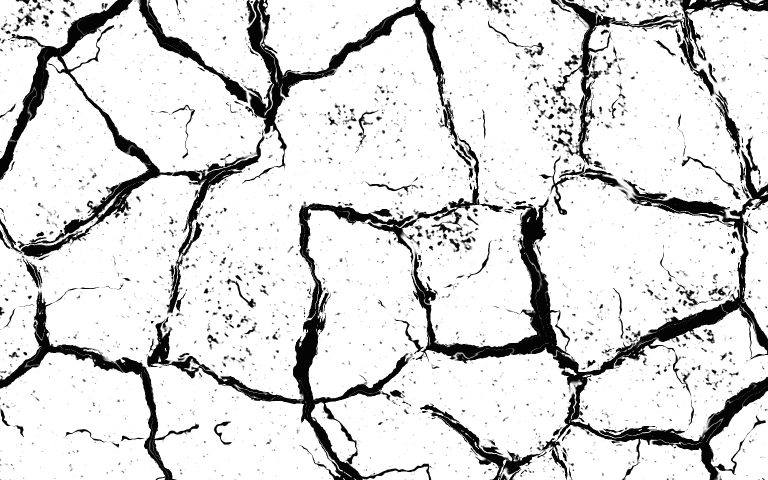
Reproduce this texture procedurally as a Shadertoy shader.

```glsl
// Dry cracked ground as a stark black and white print: frayed wide cracks, hairlines and grit.

float hash(vec2 p) {
    vec3 q = fract(vec3(p.xyx) * 0.1031);
    q += dot(q, q.yzx + 33.33);
    return fract((q.x + q.y) * q.z);
}

float noise(vec2 p) {
    vec2 cell = floor(p), f = fract(p);
    f = f * f * (3.0 - 2.0 * f);
    return mix(mix(hash(cell), hash(cell + vec2(1, 0)), f.x),
               mix(hash(cell + vec2(0, 1)), hash(cell + vec2(1, 1)), f.x), f.y);
}

float grain(vec2 p) {
    return 0.6 * noise(p) + 0.4 * noise(p * 2.1 + 17.3);
}

vec2 wobble(vec2 p) {
    return vec2(grain(p), grain(p + 51.7)) - 0.5;
}

vec2 seedPoint(vec2 cell) {
    return 0.08 + 0.84 * vec2(hash(cell + 40.0), hash(cell + 97.0));
}

// Voronoi borders with a width per border: x = signed distance, yz = border normal, w = border hash
vec4 cracks(vec2 p, float kept, float thin, float wide) {
    vec2 cell = floor(p), f = fract(p);
    vec2 nearCell = vec2(0), nearOffset = vec2(0);
    float nearest = 9.0;
    for (int y = -1; y <= 1; y++)
    for (int x = -1; x <= 1; x++) {
        vec2 g = vec2(x, y);
        vec2 r = g + seedPoint(cell + g) - f;
        if (dot(r, r) < nearest) {
            nearest = dot(r, r);
            nearCell = g;
            nearOffset = r;
        }
    }
    vec4 best = vec4(9.0, 1.0, 0.0, 0.0);
    for (int y = -2; y <= 2; y++)
    for (int x = -2; x <= 2; x++) {
        vec2 g = nearCell + vec2(x, y);
        vec2 r = g + seedPoint(cell + g) - f;
        vec2 between = r - nearOffset;
        if (dot(between, between) < 0.0001) continue;
        vec2 normal = normalize(between);
        float id = hash(2.0 * cell + g + nearCell + 211.0);
        float width = id < kept ? mix(thin, wide, id / kept) : -1.0;
        float d = dot(0.5 * (nearOffset + r), normal) - width;
        if (d < best.x) best = vec4(d, normal * (normal.x < 0.0 ? -1.0 : 1.0), id);
    }
    return best;
}

// Signed distance to the ink, negative inside
float inkDistance(vec2 p) {
    vec2 bent = p + 0.26 * wobble(p * 1.7) + 0.07 * wobble(p * 7.0) + 0.016 * wobble(p * 30.0);

    // Wide cracks, torn into streaks that run along them
    vec4 main = cracks(bent, 0.92, 0.013, 0.054);
    vec2 along = vec2(dot(bent, vec2(-main.z, main.y)), dot(bent, main.yz));
    float rough = smoothstep(0.25, 0.75, noise(p * 1.6 + 8.0));
    float streak = grain(along * vec2(9.0, 48.0));
    float d = main.x + 0.04 * (noise(p * 3.1 + 23.0) - 0.5);
    d += mix(0.025, 0.15, rough) * (streak - 0.5);
    d += mix(0.012, 0.035, rough) * (grain(p * 45.0) - 0.5);

    // Pale slivers left inside the rougher cracks
    float sliver = abs(noise(along * vec2(5.0, 30.0) + 70.0) - 0.5);
    d = max(d, (0.07 * rough - sliver) * 0.07);

    // Hairlines that fade in and out
    vec2 fineP = p * 2.3 + 0.5 * wobble(p * 4.0 + 5.0) + 0.12 * wobble(p * 19.0);
    float hair = cracks(fineP + 31.0, 0.32, 0.004, 0.022).x / 2.3;
    hair += 0.06 * smoothstep(0.45, 0.65, noise(p * 1.9 + 60.0));
    hair += 0.012 * (noise(p * 24.0) - 0.5);
    d = min(d, hair);

    // Grit, gathered in patches and beside the cracks
    float patchy = smoothstep(0.62, 0.84, noise(p * 1.25 + 12.0));
    patchy *= smoothstep(0.3, 0.65, noise(p * 6.0 + 3.0));
    float beside = exp(-10.0 * max(main.x, 0.0)) * rough;
    float limit = 0.89 - 0.24 * patchy - 0.10 * beside;
    vec2 gritP = mat2(0.8, 0.6, -0.6, 0.8) * p * vec2(1.0, 1.2);
    return min(d, 0.022 * (limit - grain(gritP * 34.0)));
}

void mainImage(out vec4 fragColor, in vec2 fragCoord) {
    float unitsPerPixel = 3.3 / iResolution.y;
    float ink = 0.0;
    // Four samples per pixel, each slightly soft
    for (int i = 0; i < 4; i++) {
        vec2 shift = vec2(i % 2, i / 2) * 0.5 - 0.25;
        float d = inkDistance((fragCoord + shift) * unitsPerPixel + vec2(4.0, 7.0));
        ink += 0.25 * (1.0 - smoothstep(-0.35, 0.35, d / unitsPerPixel));
    }
    fragColor = vec4(vec3(mix(1.0, 0.015, ink)), 1.0);
}
```
